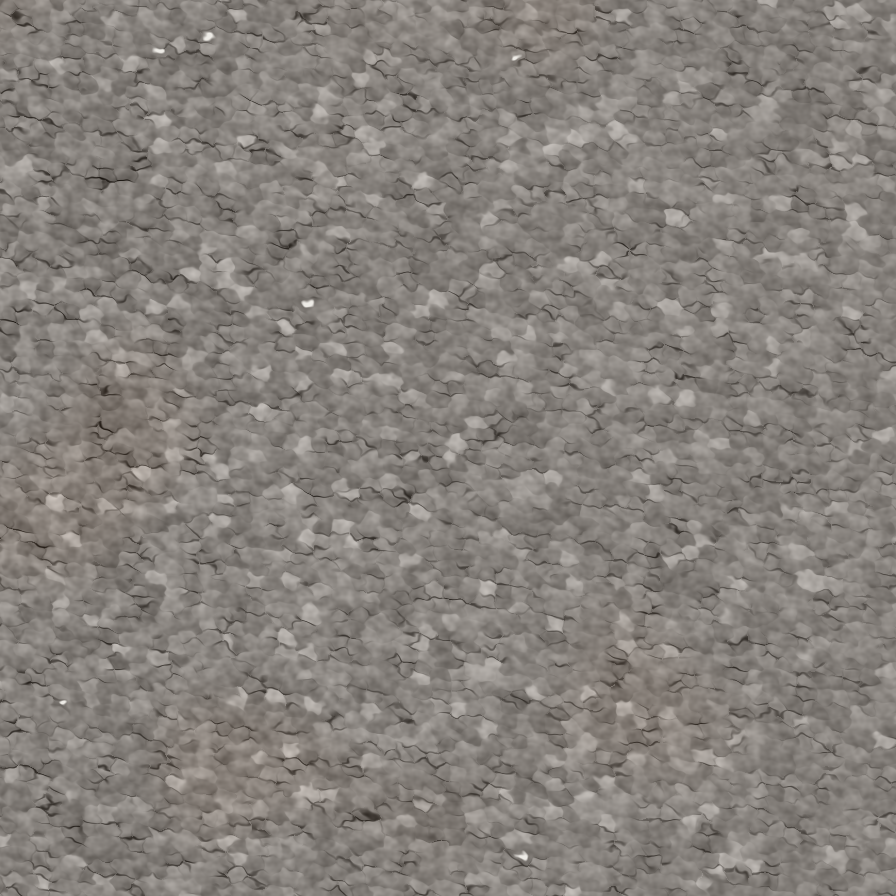
A three.js fragment shader for this texture:

```glsl
// Weathered grey asphalt: packed fine stone grains with broken dark crevices.
varying vec2 vUv;

float hash(vec2 p) {
  vec3 q = fract(vec3(p.xyx) * 0.1031);
  q += dot(q, q.yzx + 33.33);
  return fract((q.x + q.y) * q.z);
}

vec2 hash2(vec2 p) {
  return vec2(hash(p + 17.3), hash(p + 71.9));
}

float cornerSlope(vec2 corner, vec2 offset) {
  float angle = 6.2832 * hash(corner);
  return dot(vec2(cos(angle), sin(angle)), offset);
}

// Gradient noise, roughly -0.7 to 0.7
float gradientNoise(vec2 p) {
  vec2 i = floor(p), f = fract(p);
  vec2 u = f * f * f * (f * (f * 6.0 - 15.0) + 10.0);
  vec2 e = vec2(1.0, 0.0);
  return mix(
    mix(cornerSlope(i, f), cornerSlope(i + e, f - e), u.x),
    mix(cornerSlope(i + e.yx, f - e.yx), cornerSlope(i + 1.0, f - 1.0), u.x),
    u.y);
}

// Cellular grains: x = tone, y = relief light, z = crevice, w = glint
vec4 grains(vec2 p) {
  vec2 cell = floor(p), f = fract(p);
  vec2 nearest = vec2(8.0), second = vec2(8.0);
  float total = 0.0, tone = 0.0, relief = 0.0, glint = 0.0;
  for (int y = -1; y <= 1; y++) {
    for (int x = -1; x <= 1; x++) {
      vec2 id = cell + vec2(float(x), float(y));
      vec2 toSeed = vec2(float(x), float(y)) + 0.1 + 0.8 * hash2(id) - f;
      float d2 = dot(toSeed, toSeed);

      // Soft weights blend neighbouring grains over a narrow border
      float weight = exp(-13.0 * d2);
      float h = hash(id + 5.7);
      tone += weight * ((h - 0.5) * 0.13 + 0.09 * smoothstep(0.88, 1.0, h));
      relief += weight * dot(-toSeed, vec2(-0.4, 1.0));
      total += weight;

      float isGlint = step(0.999, hash(id + 203.1));
      glint = max(glint, isGlint * (1.0 - smoothstep(0.12, 0.36, sqrt(d2))));

      if (d2 < dot(nearest, nearest)) {
        second = nearest;
        nearest = toSeed;
      } else if (d2 < dot(second, second)) {
        second = toSeed;
      }
    }
  }
  // Crevices favour the borders between a grain and the one below it
  vec2 across = normalize(second - nearest);
  float border = length(second) - length(nearest);
  float crevice = 1.0 - smoothstep(0.0, 0.26, border);
  crevice *= 0.25 + 0.75 * smoothstep(0.3, 0.85, abs(across.y));
  return vec4(tone / total, relief / total, crevice, glint);
}

void main() {
  vec2 uv = vUv;

  // Wide, slightly sloping grains with ragged outlines
  vec2 p = vec2(uv.x, uv.y + 0.14 * uv.x) * vec2(54.0, 70.0);
  vec2 ragged = vec2(gradientNoise(p * 1.5), gradientNoise(p * 1.5 + 43.0));
  vec4 grain = grains(p + 0.42 * ragged);

  // Crevices come and go in short runs
  float run = smoothstep(-0.12, 0.38, gradientNoise(p * 0.55 + 90.0));
  float depth = 0.24 + 0.14 * gradientNoise(uv * 13.0 + 8.0);

  // Mottling inside the grains, and fine grit
  float mottle = 0.10 * gradientNoise(p * 1.35 + 150.0);
  float grit = 0.05 * gradientNoise(uv * vec2(150.0, 175.0) + 300.0);

  float shade = grain.x + 0.045 * grain.y + mottle + grit;
  shade -= depth * run * grain.z;
  shade *= mix(1.12, 0.94, uv.x);
  shade += 0.02 * gradientNoise(uv * 4.0 + 60.0);

  // Warm grey, with faint brown stains
  float stain = smoothstep(0.1, 0.5, gradientNoise(uv * 3.5 + 21.0));
  vec3 color = vec3(0.535, 0.516, 0.497) + shade;
  color += stain * vec3(0.008, -0.004, -0.012);
  color = mix(color, vec3(0.93, 0.92, 0.90), grain.w);

  gl_FragColor = vec4(color, 1.0);
}
```
